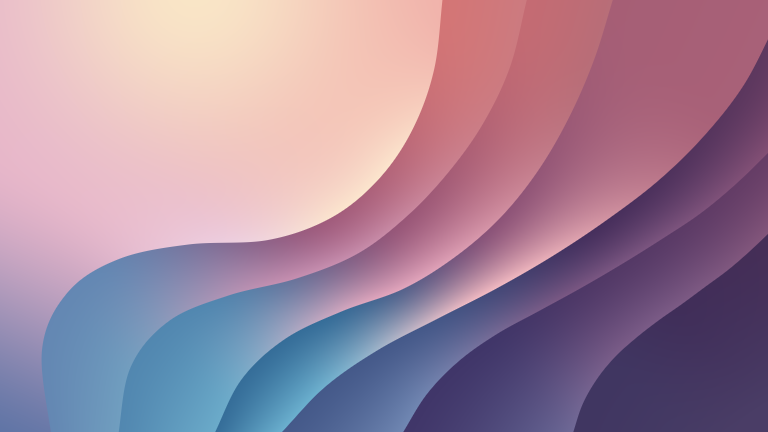
A Shadertoy shader for this background:

```glsl
// Layered paper-like waves sweeping from the lower left to the upper right.
// In a diagonal frame each edge is a single-valued spline; every ribbon is
// shaded across its width and along its length, over a soft glowing sky.

// Spline edge at w.x, as (position along 0..1, height in the diagonal frame).
vec2 edge(vec2 w, float start, float spacing, float k[11]) {
    float x = (w.x - start) / spacing;
    float c = clamp(x, 0.0, 10.0);
    int i = min(int(c), 9);
    float t = c - float(i);
    float b = k[i], d = k[i + 1];
    float a = i > 0 ? k[max(i - 1, 0)] : 2.0 * b - d;
    float e = i < 9 ? k[min(i + 2, 10)] : 2.0 * d - b;
    float h = b + 0.5 * t * (d - a + t * (2.0 * a - 5.0 * b + 4.0 * d - e
            + t * (3.0 * (b - d) + e - a)));
    return vec2(x / 10.0, h + (x - c) * (d - b));
}

// Three colours blended along a ribbon; the first blend begins at "from".
vec3 ramp(float s, float from, vec3 low, vec3 middle, vec3 high) {
    vec3 c = mix(low, middle, smoothstep(from, from + 0.35, s));
    return mix(c, high, smoothstep(0.5, 1.0, s));
}

// Lay a ribbon over col, from its own edge to the height of the next edge.
void ribbon(inout vec3 col, float v, vec2 e, float next,
            vec3 innerLow, vec3 innerMid, vec3 innerHigh,
            vec3 outerLow, vec3 outerMid, vec3 outerHigh) {
    float d = v - e.y;
    float across = pow(clamp(d / max(next - e.y, 1.0), 0.0, 1.0), 1.35);
    vec3 shade = mix(ramp(e.x, 0.25, innerLow, innerMid, innerHigh),
                     ramp(e.x, 0.15, outerLow, outerMid, outerHigh), across);
    float pixel = max(length(vec2(dFdx(d), dFdy(d))), 1e-4);
    col = mix(col, shade, clamp(0.5 + d / pixel, 0.0, 1.0));
}

// Sky: blue to pink, salmon at the right, a cream light and a lit rim.
vec3 sky(vec2 p, vec2 w, float rim) {
    vec3 col = mix(vec3(0.34, 0.44, 0.64), vec3(0.90, 0.70, 0.79),
                   smoothstep(-50.0, 280.0, p.y + 0.45 * p.x));
    float warm = smoothstep(40.0, 400.0, p.x) * smoothstep(130.0, 330.0, p.y);
    col = mix(col, vec3(0.94, 0.68, 0.66), warm);
    vec2 q = p - vec2(195.0, 445.0);
    col = mix(col, vec3(0.98, 0.91, 0.78), 0.95 * exp(-dot(q, q) / 27000.0));
    float lit = smoothstep(220.0, 460.0, w.x) * (1.0 - smoothstep(640.0, 870.0, w.x));
    vec3 glow = mix(vec3(0.93, 0.82, 0.89), vec3(0.99, 0.91, 0.81),
                    smoothstep(400.0, 570.0, w.x));
    return mix(col, glow, 0.95 * lit * exp(-max(rim, 0.0) / 75.0));
}

void mainImage(out vec4 fragColor, in vec2 fragCoord) {
    // The canvas is 432 units tall; w is the diagonal frame.
    vec2 p = fragCoord / iResolution.y * 432.0;
    vec2 w = vec2(p.x + p.y, p.x - p.y);

    // Edges, from the upper left to the lower right.
    vec2 e1 = edge(w, 40.0, 84.0, float[11](65.0, -40.0, -72.0, -54.0, 1.0,
        76.0, 116.5, 126.0, 111.0, 72.0, 6.0));
    vec2 e2 = edge(w, 110.0, 85.0, float[11](125.0, 66.0, 58.0, 92.0, 143.0,
        179.0, 191.0, 189.0, 175.0, 145.0, 94.0));
    vec2 e3 = edge(w, 210.0, 84.0, float[11](217.0, 189.0, 192.0, 221.0, 260.0,
        280.0, 286.0, 277.0, 255.0, 222.0, 178.0));
    vec2 e4 = edge(w, 280.0, 90.0, float[11](282.0, 280.0, 296.0, 324.0, 353.0,
        377.0, 395.0, 407.0, 408.0, 397.0, 369.0));
    vec2 e5 = edge(w, 400.0, 65.0, float[11](404.0, 389.0, 388.0, 399.0, 418.0,
        437.0, 454.0, 469.0, 482.0, 488.0, 489.0));
    vec2 e6 = edge(w, 570.0, 40.0, float[11](575.0, 555.0, 544.0, 540.0, 542.0,
        547.0, 554.0, 560.0, 566.0, 569.0, 570.0));

    vec3 col = sky(p, w, e1.y - w.y);

    // Ribbons: inner then outer side, each as low, middle and high colour.
    ribbon(col, w.y, e1, e2.y,
        vec3(0.39, 0.53, 0.70), vec3(0.61, 0.35, 0.49), vec3(0.83, 0.46, 0.46),
        vec3(0.44, 0.62, 0.75), vec3(0.78, 0.56, 0.69), vec3(0.80, 0.48, 0.50));
    ribbon(col, w.y, e2, e3.y,
        vec3(0.32, 0.53, 0.69), vec3(0.58, 0.33, 0.47), vec3(0.77, 0.42, 0.45),
        vec3(0.42, 0.67, 0.79), vec3(0.89, 0.65, 0.74), vec3(0.72, 0.43, 0.47));
    ribbon(col, w.y, e3, e4.y,
        vec3(0.21, 0.43, 0.60), vec3(0.54, 0.32, 0.47), vec3(0.65, 0.37, 0.46),
        vec3(0.42, 0.69, 0.81), vec3(0.95, 0.73, 0.76), vec3(0.66, 0.38, 0.47));
    ribbon(col, w.y, e4, e5.y,
        vec3(0.27, 0.35, 0.54), vec3(0.27, 0.18, 0.36), vec3(0.37, 0.22, 0.37),
        vec3(0.44, 0.53, 0.70), vec3(0.48, 0.34, 0.51), vec3(0.52, 0.30, 0.44));
    ribbon(col, w.y, e5, e6.y,
        vec3(0.25, 0.21, 0.41), vec3(0.32, 0.22, 0.40), vec3(0.40, 0.24, 0.40),
        vec3(0.42, 0.43, 0.61), vec3(0.48, 0.36, 0.53), vec3(0.52, 0.33, 0.47));
    ribbon(col, w.y, e6, e6.y + 190.0,
        vec3(0.25, 0.21, 0.38), vec3(0.25, 0.18, 0.35), vec3(0.27, 0.18, 0.34),
        vec3(0.28, 0.24, 0.40), vec3(0.29, 0.24, 0.40), vec3(0.29, 0.23, 0.39));

    fragColor = vec4(col, 1.0);
}
```
